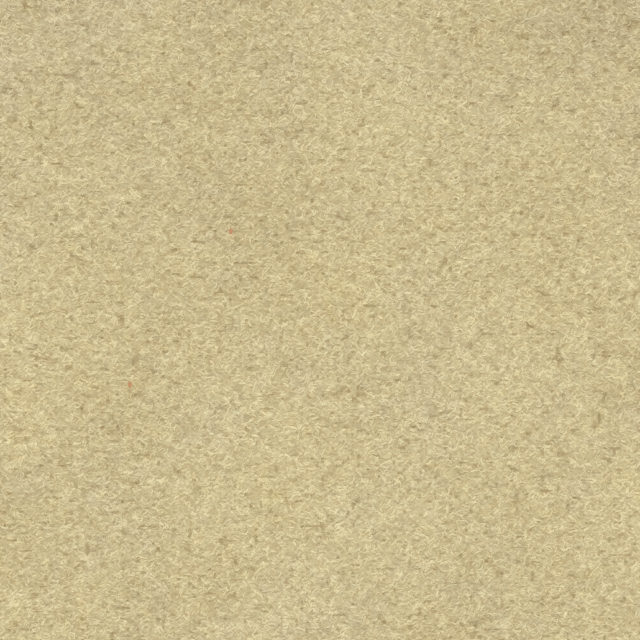
A WebGL 2 fragment shader for this texture:

```glsl
#version 300 es
precision highp float;
// Pale sand suede: a matted nap of short fibres with fine shadows and faint mottling.

uniform vec2 u_resolution;
out vec4 fragColor;

vec4 hash4(vec2 p) {
    vec4 q = fract(p.xyxy * vec4(0.1031, 0.1030, 0.0973, 0.1099));
    q += dot(q, q.wzxy + 33.33);
    return fract((q.xxyz + q.yzzw) * q.zywx);
}

// Value noise, centred on zero
float noise(vec2 p) {
    vec2 i = floor(p), f = fract(p);
    f = f * f * (3.0 - 2.0 * f);
    float low = mix(hash4(i).x, hash4(i + vec2(1, 0)).x, f.x);
    float high = mix(hash4(i + vec2(0, 1)).x, hash4(i + vec2(1, 1)).x, f.x);
    return mix(low, high, f.y) - 0.5;
}

float fbm(vec2 p) {
    float sum = 0.0, gain = 1.0;
    for (int i = 0; i < 4; i++) {
        sum += gain * noise(p);
        p = mat2(0.8, 0.6, -0.6, 0.8) * p * 2.1 + 17.3;
        gain *= 0.6;
    }
    return sum;
}

// Distance to a slightly bowed fibre lying along x
float fibreDistance(vec2 p, float halfLength, float bow) {
    p.y += bow * p.x * p.x;
    p.x -= clamp(p.x, -halfLength, halfLength);
    return length(p);
}

// Paints one layer of scattered fibres over the tone and warmth in x and y
vec2 addFibres(vec2 shade, vec2 uv, float cells, float seed) {
    vec2 p = uv * cells + seed * 7.31;
    vec2 cell = floor(p);
    float blur = 0.75 * cells / u_resolution.y;
    for (int j = -1; j <= 1; j++) {
        for (int i = -1; i <= 1; i++) {
            vec2 id = cell + vec2(i, j);
            vec4 place = hash4(id + seed * 53.0);
            vec4 look = hash4(id + seed * 91.0 + 400.0);
            vec2 d = p - id - place.xy;
            float angle = (place.z - 0.5) * 2.5 + 0.1;
            mat2 turn = mat2(cos(angle), -sin(angle), sin(angle), cos(angle));
            float halfLength = mix(0.2, 0.55, place.w);
            float bow = (look.y - 0.5) * 1.4;
            float width = mix(0.08, 0.19, look.z);

            // Shadow below the fibre, then the fibre itself
            float under = fibreDistance(turn * (d + vec2(-0.05, 0.22)), halfLength, bow);
            float over = fibreDistance(turn * d, halfLength, bow);
            float shadow = 1.0 - smoothstep(-blur, blur, under - width);
            float cover = 1.0 - smoothstep(-blur, blur, over - width);
            shade.x = mix(shade.x, -2.3, shadow * 0.55 * look.w * look.w);
            float tone = mix(-1.2, 2.0, look.x);
            shade = mix(shade, vec2(tone, look.y - 0.5), cover * 0.85);
        }
    }
    return shade;
}

void main() {
    vec2 uv = gl_FragCoord.xy / u_resolution.y;

    // Matted ground and loose fibres
    vec2 shade = vec2(-0.5 + 2.0 * noise(uv * vec2(170, 220)), 0.0);
    for (int layer = 0; layer < 5; layer++) {
        float k = float(layer);
        shade = addFibres(shade, uv, 98.0 + 9.0 * k, k + 1.0);
    }

    // Small hollows between tufts and fine grain
    float hollow = noise(uv * vec2(85, 120) + 31.0);
    shade.x += 0.9 * hollow + 1.1 * noise(uv * vec2(240, 310) + 9.0);
    shade.x -= 1.6 * smoothstep(0.2, 0.45, noise(uv * vec2(125, 180) + 63.0));

    // Broad mottling, greyer toward the top corners
    float mottle = fbm(uv * 5.0 + 3.0);
    vec2 side = uv - vec2(0.5 * u_resolution.x / u_resolution.y, 0.45);
    float worn = smoothstep(0.35, 0.8, length(side)) * smoothstep(0.3, 1.0, uv.y);
    shade.x += 0.45 * mottle - 0.45 * worn + 0.1;
    float grey = 0.5 * fbm(uv * 9.0 + 40.0) + 0.6 * noise(uv * 70.0) + 0.5 * worn;

    // Tone to colour, with warm fibres and cool patches
    vec3 color = vec3(0.803, 0.743, 0.570) + shade.x * vec3(0.050, 0.055, 0.051);
    color += shade.y * vec3(0.018, -0.004, -0.022);
    color += grey * vec3(-0.012, -0.006, 0.022);

    // Rare rust-coloured specks
    vec2 speckCell = floor(uv * 16.0);
    vec4 speck = hash4(speckCell + 210.0);
    vec2 offset = (fract(uv * 16.0) - mix(vec2(0.2), vec2(0.8), speck.xy)) * vec2(1.5, 1.0);
    float rust = step(0.985, speck.z) * (1.0 - smoothstep(0.03, 0.11, length(offset)));
    color = mix(color, vec3(0.76, 0.45, 0.32), 0.6 * rust);

    fragColor = vec4(clamp(color, 0.0, 1.0), 1.0);
}
```
